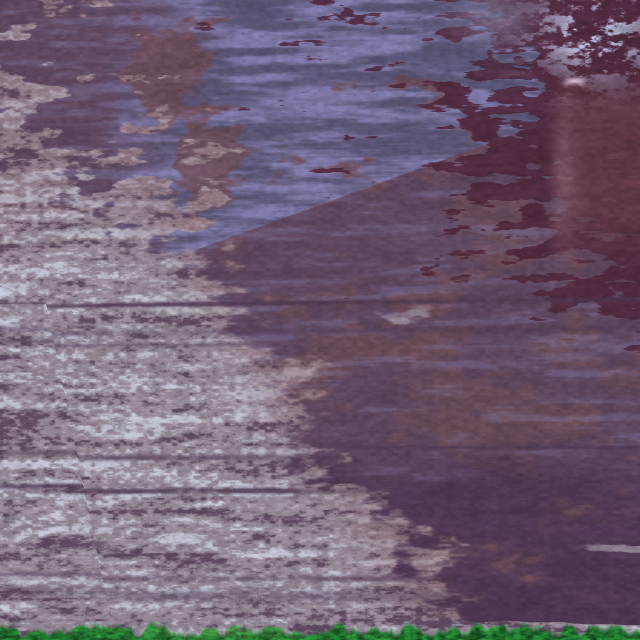
A WebGL 1 fragment shader for this texture:

```glsl
precision highp float;
// Weathered ploughed ground: pale furrowed soil at lower left, bluish and
// maroon soil above a slanting seam, bare purple earth, and a grass verge.
// Stretched value noise makes the streaks; noisy fields place the soils.
uniform vec2 u_resolution;

const vec3 PURPLE = vec3(0.375, 0.280, 0.375);
const vec3 DEEP_PURPLE = vec3(0.310, 0.215, 0.325);
const vec3 BROWN = vec3(0.425, 0.300, 0.345);
const vec3 MAROON = vec3(0.300, 0.150, 0.230);
const vec3 BLUE = vec3(0.430, 0.420, 0.580);
const vec3 TAN = vec3(0.560, 0.460, 0.500);
const vec3 PALE = vec3(0.600, 0.550, 0.605);
const vec3 FROST = vec3(0.725, 0.735, 0.790);
const vec3 SHADOW = vec3(0.340, 0.240, 0.350);
const vec3 GRASS = vec3(0.120, 0.430, 0.170);
const float SEAM_SLOPE = 0.364;
const float FURROWS = 105.0;
const float GRASS_TOP = 0.984;

float hash(vec2 p) {
  return fract(sin(dot(p, vec2(127.1, 311.7))) * 43758.5453);
}

float noise(vec2 p) {
  vec2 i = floor(p), f = fract(p);
  f = f * f * (3.0 - 2.0 * f);
  return mix(mix(hash(i), hash(i + vec2(1.0, 0.0)), f.x),
             mix(hash(i + vec2(0.0, 1.0)), hash(i + 1.0), f.x), f.y);
}

float fbm(vec2 p) {
  float sum = 0.0, amp = 0.533;
  for (int i = 0; i < 4; i++) {
    sum += amp * noise(p);
    p = p * 2.03 + 17.3;
    amp *= 0.5;
  }
  return sum;
}

float blob(vec2 p, vec2 center, vec2 radius) {
  vec2 q = (p - center) / radius;
  return exp(-dot(q, q));
}

float groove(float y, float at, float width) {
  float d = (y - at) / width;
  return exp(-d * d);
}

void main() {
  // x runs right, y runs down from the top edge
  vec2 p = gl_FragCoord.xy / u_resolution;
  p.y = 1.0 - p.y;

  // Slanting seam and the steep joint at the left, which shifts the furrows
  float seamY = 0.189 + SEAM_SLOPE * (0.859 - p.x);
  float above = 1.0 - smoothstep(-0.002, 0.002, p.y - seamY);
  float jointX = 0.072 + 0.205 * (p.y - 0.475);
  float leftOfJoint = (1.0 - smoothstep(-0.001, 0.001, p.x - jointX))
                    * smoothstep(0.470, 0.476, p.y);
  vec2 s = p + vec2(0.0, 0.007 * leftOfJoint);
  s.y += 0.012 * (s.x - 0.5) * (1.0 - smoothstep(0.45, 0.7, s.y));

  // Shared textures
  float patches = fbm(p * vec2(9.0, 15.0) + 3.0) - 0.5;
  float ragged = fbm(s * vec2(24.0, 60.0) + 8.0) - 0.5;
  float streak = fbm(s * vec2(10.0, 75.0) + 31.0) - 0.5;
  float fine = fbm(p * vec2(110.0, 190.0)) - 0.5;
  float right = smoothstep(0.82, 0.88, p.x + 0.1 * ragged);

  // Bare earth
  float low = smoothstep(0.67, 0.78, p.y + 0.12 * patches);
  vec3 col = mix(PURPLE, DEEP_PURPLE, low);
  float brown = smoothstep(-0.02, 0.16, patches + 0.5 * ragged - 0.03
              + 0.16 * blob(p, vec2(0.72, 0.62), vec2(0.28, 0.09))
              + 0.10 * blob(p, vec2(0.60, 0.35), vec2(0.22, 0.06)));
  col = mix(col, BROWN, brown * (0.8 - 0.6 * low));
  col = mix(col, BLUE, 0.35 * smoothstep(0.02, 0.2, streak) * (1.0 - low));

  // Bluish soil above the seam
  float blue = above * smoothstep(0.10, 0.32, p.x + 0.3 * patches) * (1.0 - right);
  vec3 blueSoil = mix(BLUE * 0.83, BLUE * 1.12, smoothstep(-0.15, 0.17, streak));
  col = mix(col, blueSoil, 0.9 * blue);
  float rust = blob(p, vec2(0.32, 0.26), vec2(0.05, 0.06))
             + blob(p, vec2(0.27, 0.09), vec2(0.09, 0.08));
  col = mix(col, BROWN, 0.85 * smoothstep(0.35, 0.6, rust + 1.6 * patches + ragged));

  // Maroon soil: solid at the right, breaking into flecks leftwards
  float maroonX = 0.80 + 0.03 * smoothstep(0.1, 0.0, p.y);
  maroonX = mix(0.65 + 0.90 * (p.y - 0.2), maroonX, above * (1.0 - right));
  float field = clamp((p.x - maroonX) * 1.4, -0.32, 0.3);
  field -= 0.45 * smoothstep(0.45, 0.53, p.y);
  field += 0.14 * groove(p.y, 0.0, 0.045) * smoothstep(0.2, 0.5, p.x);
  field += 0.20 * blob(p, vec2(0.97, 0.54), vec2(0.20, 0.08));
  field += 0.10 * above * smoothstep(0.35, 0.7, p.x);
  float maroon = smoothstep(-0.01, 0.07, field + 0.9 * ragged + 0.7 * streak);
  maroon *= smoothstep(0.12, 0.36, p.x) * (1.0 - low);
  col = mix(col, MAROON, 0.9 * maroon);
  float haze = smoothstep(0.85, 0.89, p.x) * smoothstep(0.10, 0.17, p.y)
             * (1.0 - smoothstep(0.30, 0.46, p.y));
  col = mix(col, vec3(0.39, 0.235, 0.285), 0.75 * haze);
  col += 0.09 * blob(p, vec2(0.88, 0.29), vec2(0.018, 0.12)) * (0.8 + 2.0 * patches);

  // Pale furrowed soil, patchy towards the top
  float upper = 1.0 - smoothstep(0.22, 0.48, p.y);
  float inside = 0.32 + 0.66 * (p.y - 0.4) - p.x;
  inside += 0.5 * smoothstep(0.965, 0.985, p.y);
  float spread = mix(0.30, 0.75, upper);
  float pale = smoothstep(-0.025, 0.04,
    inside - 0.035 * upper + spread * (0.7 * patches + 0.8 * ragged));
  float ridge = noise(s * vec2(7.0, FURROWS)) - 0.5;
  float relief = 0.45 * ridge + 0.9 * streak + 0.8 * fine;
  float frosty = smoothstep(0.0, 0.18, inside) * (1.0 - 0.75 * upper);
  vec3 paleSoil = mix(TAN, PALE, smoothstep(-0.03, 0.1, inside) * (1.0 - 0.6 * upper));
  paleSoil = mix(paleSoil, FROST, smoothstep(-0.02, 0.32, relief) * (0.3 + 0.7 * frosty));
  paleSoil = mix(paleSoil, SHADOW, 0.75 * smoothstep(0.08, 0.42, -relief));
  col = mix(col, paleSoil, 0.94 * pale);
  float wisps = blob(p, vec2(0.98, 0.857), vec2(0.07, 0.007))
              + 0.7 * blob(p, vec2(0.63, 0.495), vec2(0.06, 0.018));
  col = mix(col, PALE, 0.8 * smoothstep(0.25, 0.6, wisps + 1.5 * ragged) * min(wisps * 2.0, 1.0));

  // Long dark furrows
  float lines = groove(s.y, 0.473, 0.004) + 0.55 * groove(s.y, 0.517, 0.006)
    + 0.7 * groove(s.y, 0.537, 0.004) * (1.0 - smoothstep(0.25, 0.5, p.x))
    + 0.8 * groove(s.y, 0.699, 0.003) * smoothstep(0.3, 0.6, p.x)
    + 0.8 * groove(s.y, 0.715, 0.005) * (1.0 - smoothstep(0.4, 0.6, p.x))
    + groove(s.y, 0.767, 0.0045) * (1.0 - smoothstep(0.45, 0.65, p.x))
    + 0.6 * (groove(s.y, 0.904, 0.005) + groove(s.y, 0.932, 0.009)) * pale;
  col = mix(col, SHADOW * 0.88, clamp(lines * (0.75 + 1.5 * streak), 0.0, 0.85));

  // Glints and light haze in the upper right corner
  float glow = blob(p, vec2(0.77, 0.025), vec2(0.06, 0.04));
  col = mix(col, vec3(0.53, 0.50, 0.63), 0.65 * glow);
  float glintZone = blob(p, vec2(0.93, 0.055), vec2(0.10, 0.065));
  float glint = smoothstep(0.02, 0.24, ragged + 0.6 * fine + 0.08 * glintZone);
  col = mix(col, vec3(0.70, 0.72, 0.84), glint * glintZone);
  col += 0.35 * blob(p, vec2(0.898, 0.128), vec2(0.014, 0.006));

  // Grain, faint seam crest, and the grass verge
  col *= 1.0 + 0.28 * fine + 0.22 * streak;
  float crest = groove(p.y, seamY, 0.0018) * step(0.07, p.x) * (1.0 - right);
  col += 0.06 * crest * (0.5 + 3.0 * ragged);
  float tuft = GRASS_TOP + 0.035 * (fbm(vec2(p.x * 55.0, 2.0)) - 0.5);
  float verge = smoothstep(-0.006, 0.005, p.y - tuft + 0.012 * fine);
  vec3 grass = GRASS * (1.0 + 1.5 * fine) + vec3(0.14, 0.08, 0.08) * blob(p, vec2(0.34, 0.985), vec2(0.12, 0.012));
  col = mix(col, grass, verge);
  gl_FragColor = vec4(clamp(col, 0.0, 1.0), 1.0);
}
```
